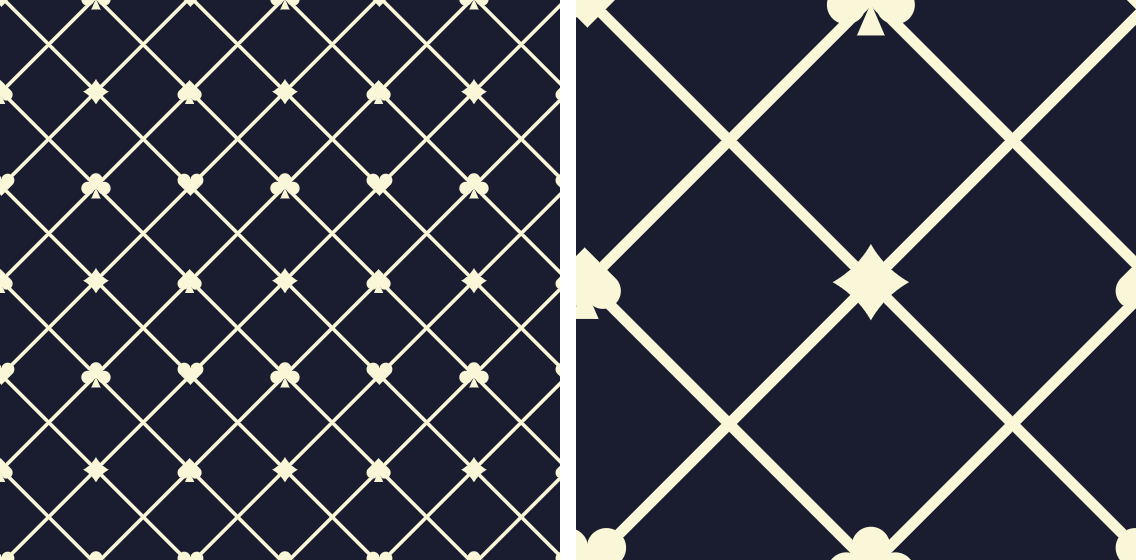
Left, the full canvas; right, a detail of the centre.
Reproduce this pattern procedurally as a Shadertoy shader.

```glsl
// Cream diagonal lattice on navy with the four card suits at its crossings.

// Two round lobes over a kite that ends in a point at the bottom.
float heart(vec2 p, vec2 lobe, float radius) {
    p.x = abs(p.x);
    float tip = lobe.x - lobe.y + 1.414 * radius;
    float kite = max((p.x - p.y - tip) * 0.707,
                     (0.5 * p.x + p.y - lobe.y - 2.0) * 0.894);
    return min(length(p - lobe) - radius, kite);
}

// Flared foot shared by spade and club.
float stem(vec2 p) {
    return max((abs(p.x) + 0.43 * (p.y + 2.0)) * 0.92, -16.8 - p.y);
}

float spade(vec2 p) {
    return min(heart(vec2(p.x, -p.y), vec2(8.3, 4.0), 8.2), stem(p));
}

float club(vec2 p) {
    float top = length(p - vec2(0.0, 9.0)) - 8.8;
    float side = length(vec2(abs(p.x) - 11.2, p.y + 2.8)) - 8.9;
    return min(min(top, side), stem(p));
}

// Four-pointed diamond with slightly hollow sides.
float diamond(vec2 p) {
    vec2 a = abs(p);
    return max(45.9 - length(a - 40.0), a.x + a.y - 17.5);
}

void mainImage(out vec4 fragColor, in vec2 fragCoord) {
    // The canvas is 768 units high; crossings with suits lie 129.6 units apart.
    float pixel = 768.0 / iResolution.y;
    float spacing = 129.6;
    vec2 grid = (fragCoord * pixel - vec2(131.6, 642.2)) / spacing;
    vec2 node = floor(grid + 0.5);
    vec2 p = (grid - node) * spacing;

    // Diagonal lines in both directions
    vec2 diagonal = vec2(grid.x + grid.y, grid.x - grid.y);
    vec2 toLine = abs(diagonal - floor(diagonal + 0.5)) * spacing * 0.707;
    float d = min(toLine.x, toLine.y) - 2.5;

    // Suits alternate by column and row
    vec2 odd = mod(node, 2.0);
    float suit;
    if (odd.y < 0.5) {
        suit = odd.x < 0.5 ? diamond(p) : spade(p + vec2(1.2, 0.0));
    } else {
        suit = odd.x < 0.5 ? club(p) : heart(p, vec2(8.7, 8.2), 9.0);
    }
    d = min(d, suit);

    float ink = clamp(0.5 - d / pixel, 0.0, 1.0);
    vec3 navy = vec3(0.10, 0.11, 0.19);
    vec3 cream = vec3(0.98, 0.97, 0.85);
    fragColor = vec4(mix(navy, cream, ink), 1.0);
}
```
